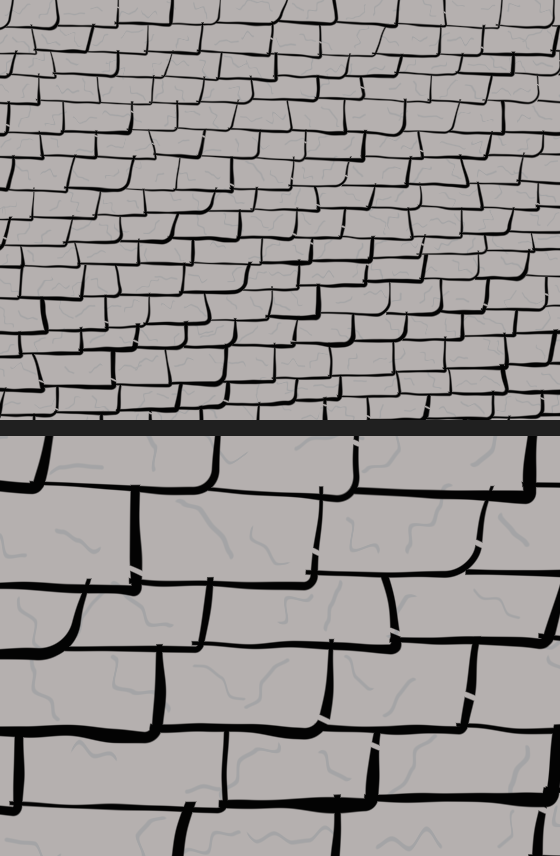
Top: the whole. Bottom: its middle third, enlarged.
This texture is drawn by a Shadertoy shader. Its source:

```glsl
const vec3 STONE = vec3(0.71, 0.69, 0.685);
const vec3 VEIN = vec3(0.645, 0.645, 0.65);
const vec3 INK = vec3(0.01);
const float COURSES = 15.0;          // rows per canvas height
const float BRICK_WIDTH = 0.134;     // in canvas heights
const float BRICK_HEIGHT = 1.0 / COURSES;
const float COURSE_JITTER = 0.36;
const float JOINT_JITTER = 0.34;
const float TILT = 0.046;            // rise of the lower courses to the right
const float SAG = 0.05;              // slope of each brick's bottom edge
const float THIN_LINE = 0.0022;      // half widths of the ink
const float THICK_LINE = 0.0048;
const float VEIN_LINE = 0.0021;
const float NICK_CHANCE = 0.25;
const float NICK_SIZE = 0.0022;

float hash(vec2 p) {
    return fract(sin(dot(p, vec2(127.1, 311.7))) * 43758.5453);
}

float rnd(vec2 id, float salt) {
    return hash(id + 17.3 * salt);
}

float noise(vec2 p) {
    vec2 i = floor(p), f = fract(p);
    f = f * f * (3.0 - 2.0 * f);
    return mix(mix(hash(i), hash(i + vec2(1, 0)), f.x),
               mix(hash(i + vec2(0, 1)), hash(i + vec2(1, 1)), f.x), f.y);
}

float tilt(float x, float y) {
    return TILT * x * smoothstep(0.25, 0.85, y);
}

// Height of the line above a course, measured downwards
float courseLine(float row, float x) {
    float jitter = COURSE_JITTER * (hash(vec2(row, 4.0)) - 0.5);
    float y = (row - 0.2 + jitter) * BRICK_HEIGHT;
    return y - tilt(x, y) + 0.004 * sin(5.0 * x + 1.7 * row);
}

float courseShift(float row) {
    return 0.5 * mod(row, 2.0) + 0.4 * hash(vec2(row, 9.0));
}

// Right-hand joint of a brick
float jointX(vec2 id) {
    float jitter = JOINT_JITTER * (rnd(id, 1.0) - 0.5);
    return (id.x + 1.0 + courseShift(id.y) + jitter) * BRICK_WIDTH;
}

// Bottom and right edge of a brick, drawn as one stroke with a round corner
float brickStroke(vec2 p, vec2 id) {
    float right = jointX(id);
    float width = right - jointX(id - vec2(1, 0));
    vec2 q = vec2(p.x - right, p.y - courseLine(id.y + 1.0, p.x));
    q.y -= SAG * (q.x + 0.5 * width) + 0.006 * (rnd(id, 2.0) - 0.5);

    // Lean and bow of the side
    float up = max(-q.y, 0.0);
    q.x -= up * (0.5 * rnd(id, 3.0) - 0.2 + 3.0 * up * (rnd(id, 4.0) - 0.5));

    float radius = mix(0.004, 0.032, pow(rnd(id, 5.0), 3.0));
    vec2 c = q + radius;
    float edge = length(max(c, 0.0)) + min(max(c.x, c.y), 0.0) - radius;

    // Pen weight: fullest at the corner, heavier low on the wall
    float weight = mix(THIN_LINE, THICK_LINE, rnd(id, 6.0));
    weight *= mix(0.85, 1.3, smoothstep(0.3, 1.0, p.y));
    weight *= mix(0.65, 1.1, smoothstep(-width, 0.0, q.x));
    weight *= mix(1.0, mix(0.4, 0.95, rnd(id, 7.0)), smoothstep(0.0, BRICK_HEIGHT, up));
    weight *= 0.75 + 0.5 * noise(p * 30.0 + id);

    float d = abs(edge) - weight;
    d = max(d, -q.x - width - 0.006);
    d = max(d, courseLine(id.y, p.x) - p.y - 0.004);

    // Worn nick in the side
    if (rnd(id, 8.0) < NICK_CHANCE) {
        float nickAt = BRICK_HEIGHT * mix(0.15, 0.8, rnd(id, 9.0));
        d = max(d, NICK_SIZE - abs(up - nickAt + 0.4 * q.x));
    }
    return d;
}

// Two jagged hairlines across the face of a brick
float brickVeins(vec2 p, vec2 id) {
    float d = 1.0;
    for (float j = 0.0; j < 2.0; j++) {
        vec2 spread = vec2(rnd(id, 10.0 + j), rnd(id, 12.0 + j)) - 0.5;
        float x = jointX(id) + BRICK_WIDTH * (-0.5 + 0.3 * spread.x + 0.45 * (j - 0.5));
        float y = 0.5 * (courseLine(id.y, x) + courseLine(id.y + 1.0, x));
        vec2 q = p - vec2(x, y + 0.35 * BRICK_HEIGHT * spread.y);
        float angle = 2.2 * (rnd(id, 14.0 + j) - 0.5);
        q = mat2(cos(angle), -sin(angle), sin(angle), cos(angle)) * q;
        q.y += 0.022 * (noise(vec2(q.x * 75.0, 7.0 * id.x + 31.0 * id.y + j)) - 0.5);
        float reach = mix(0.012, 0.032, rnd(id, 16.0 + j));
        q.x -= clamp(q.x, -reach, reach);
        d = min(d, length(q) - VEIN_LINE * mix(0.5, 1.0, rnd(id, 18.0 + j)));
    }
    return d;
}

void mainImage(out vec4 fragColor, in vec2 fragCoord) {
    float pixel = 1.0 / iResolution.y;
    vec2 p = vec2(fragCoord.x, iResolution.y - fragCoord.y) * pixel;
    vec2 hand = p + 0.004 * (vec2(noise(p * 28.0), noise(p * 28.0 + 50.0)) - 0.5);

    // Nearest bricks
    float row = floor((hand.y + tilt(hand.x, hand.y)) * COURSES + 0.2);
    float ink = 1.0, vein = 1.0;
    for (float r = row - 1.0; r <= row + 1.0; r++) {
        float column = floor(hand.x / BRICK_WIDTH - courseShift(r));
        for (float k = column - 1.0; k <= column + 1.0; k++) {
            ink = min(ink, brickStroke(hand, vec2(k, r)));
            vein = min(vein, brickVeins(hand, vec2(k, r)));
        }
    }

    vec3 color = mix(VEIN, STONE, smoothstep(-pixel, pixel, vein));
    color = mix(INK, color, smoothstep(-pixel, pixel, ink));
    fragColor = vec4(color, 1.0);
}
```
